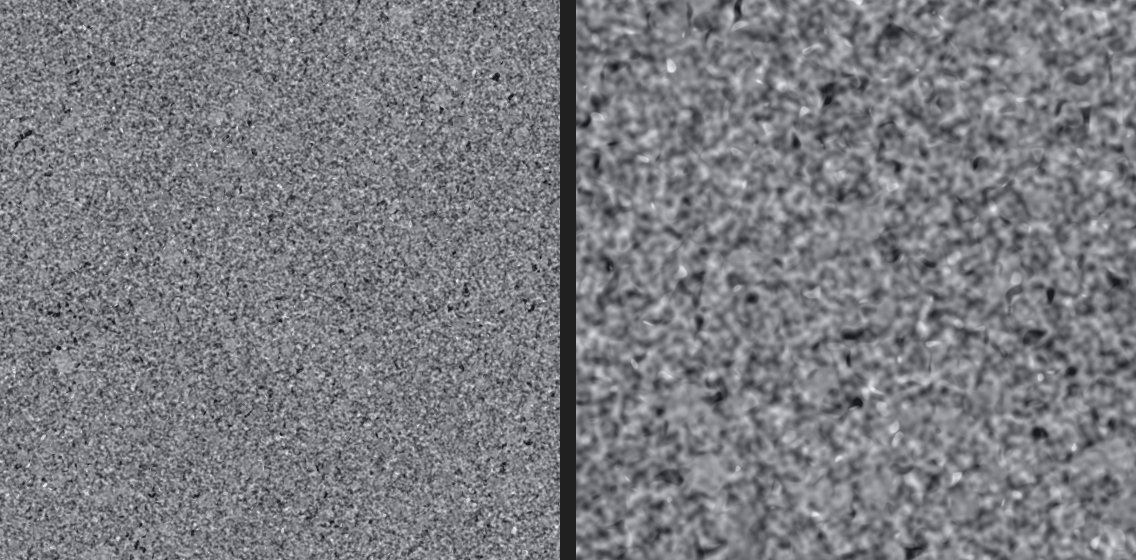
Left: the whole. Right: its middle third, enlarged.
Give the GLSL for this texture, as a WebGL 2 fragment shader.

```glsl
#version 300 es
precision highp float;
precision highp int;
// Fine grey stone surface: gradient noise gives the grain, and scattered
// stretched discs on jittered grids add facets, chips, pits and bright specks.
// Each layer shifts one brightness value, which is tinted slightly blue.

uniform vec2 u_resolution;
out vec4 fragColor;

const float TAU = 6.2831853;

// Two random values in 0..1 for a grid cell
vec2 hash2(vec2 cell, int seed) {
  uvec2 v = uvec2(ivec2(cell) + ivec2(seed * 517 + 4096, seed * 291 + 4096));
  v = v * 1664525u + 1013904223u;
  v.x += v.y * 1664525u;
  v.y += v.x * 1664525u;
  v ^= v >> 16u;
  v.x += v.y * 1664525u;
  v.y += v.x * 1664525u;
  v ^= v >> 16u;
  return vec2(v & 65535u) / 65535.0;
}

mat2 rotation(float angle) {
  float c = cos(angle), s = sin(angle);
  return mat2(c, -s, s, c);
}

float cornerSlope(vec2 cell, vec2 offset, int seed) {
  float angle = TAU * hash2(cell, seed).x;
  return dot(vec2(cos(angle), sin(angle)), offset);
}

// Gradient noise, roughly -0.7..0.7
float gradientNoise(vec2 p, int seed) {
  vec2 cell = floor(p), f = fract(p);
  vec2 w = f * f * f * (f * (f * 6.0 - 15.0) + 10.0);
  vec2 e = vec2(1.0, 0.0);
  float low = mix(cornerSlope(cell, f, seed),
                  cornerSlope(cell + e.xy, f - e.xy, seed), w.x);
  float high = mix(cornerSlope(cell + e.yx, f - e.yx, seed),
                   cornerSlope(cell + e.xx, f - e.xx, seed), w.x);
  return mix(low, high, w.y);
}

// Scattered stretched discs: x = coverage, y = random tone in 0..1.
// radii are in cells, softness in canvas units; lean is (mean angle, spread).
vec2 flecks(vec2 p, float freq, float share, vec2 radii, float stretch,
            vec2 lean, float softness, int seed) {
  vec2 q = p * freq, base = floor(q);
  float soft = softness * freq;
  vec2 result = vec2(0.0, 0.5);
  for (int y = -1; y <= 1; y++) {
    for (int x = -1; x <= 1; x++) {
      vec2 cell = base + vec2(x, y);
      vec2 shape = hash2(cell, seed + 1), pick = hash2(cell, seed + 2);
      vec2 d = q - cell - hash2(cell, seed);
      d = rotation(lean.x + lean.y * (shape.y - 0.5)) * d;
      d.x /= stretch;
      float radius = mix(radii.x, radii.y, shape.x * shape.x);
      float cover = 1.0 - smoothstep(-soft, soft, length(d) - radius);
      cover *= step(pick.x, share);
      result = vec2(max(result.x, cover), mix(result.y, pick.y, cover));
    }
  }
  return result;
}

// Ragged outlines: push the position around by noise
vec2 roughen(vec2 p, float freq, float amount, int seed) {
  return p + amount * vec2(gradientNoise(p * freq, seed),
                           gradientNoise(p * freq, seed + 1));
}

float grainTone(vec2 p) {
  float fine = gradientNoise(rotation(0.5) * p * 185.0, 11);
  float medium = gradientNoise(rotation(1.1) * p * vec2(118.0, 104.0), 12);
  float coarse = gradientNoise(rotation(0.8) * p * 48.0, 13);
  return 0.31 * fine + 0.29 * medium + 0.10 * coarse;
}

void main() {
  float scale = min(u_resolution.x, u_resolution.y);
  vec2 p = gl_FragCoord.xy / scale;
  float edge = max(0.0014, 0.7 / scale);
  vec2 anyWay = vec2(0.0, TAU);
  vec2 ragged = roughen(p, 95.0, 0.006, 21);

  // Grain and small angular facets
  vec2 facet = flecks(ragged, 115.0, 0.9, vec2(0.22, 0.55), 1.3, anyWay, edge, 31);
  float relief = grainTone(p) + 0.26 * facet.x * (facet.y - 0.5);

  // Flat chips and a few larger pale stones calm the grain beneath them
  vec2 chip = flecks(ragged, 38.0, 0.42, vec2(0.16, 0.46), 1.35, anyWay, edge * 1.3, 41);
  vec2 stone = flecks(ragged, 9.0, 0.13, vec2(0.07, 0.17), 1.3, anyWay, edge * 1.8, 51);
  relief *= 1.0 - 0.48 * max(chip.x, stone.x);
  float tone = 0.486 + relief + chip.x * mix(0.0, 0.09, chip.y);
  tone += 0.10 * stone.x + 0.03 * gradientNoise(p * 5.0, 61);

  // Dark leaning pits, gathered in loose clusters
  vec2 pit = flecks(ragged, 60.0, 0.42, vec2(0.09, 0.24), 2.1, vec2(1.0, 2.2), edge, 71);
  float cluster = clamp(0.8 + 1.3 * gradientNoise(p * 13.0, 81), 0.2, 1.5);
  tone -= pit.x * cluster * mix(0.13, 0.27, pit.y);

  // Bright mineral specks
  vec2 speck = flecks(ragged, 80.0, 0.25, vec2(0.10, 0.30), 1.25, anyWay, edge * 0.8, 91);
  tone += speck.x * mix(0.07, 0.28, speck.y * speck.y);

  tone = clamp(tone, 0.1, 0.92);
  fragColor = vec4(tone + vec3(-0.004, 0.002, 0.022), 1.0);
}
```
